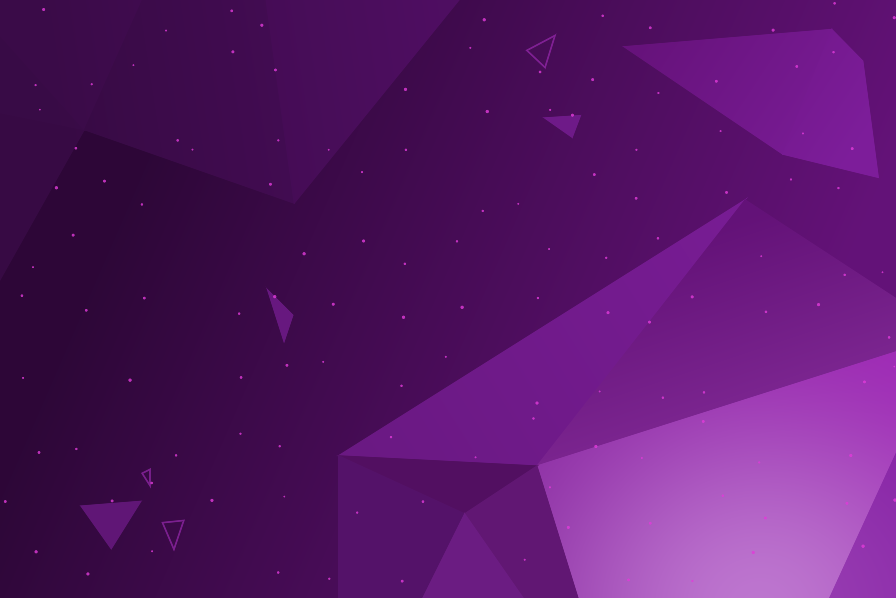
A WebGL 1 fragment shader for this background:

```glsl
precision highp float;
// Low-poly purple backdrop: a diagonal gradient under flat convex facets,
// a soft glow rising from the lower right, small loose triangles and
// hash-scattered sparks. Units: canvas height = 1, origin at lower left.
uniform vec2 u_resolution;

const vec3 NIGHT = vec3(0.175, 0.025, 0.215);
const vec3 PLUM = vec3(0.39, 0.07, 0.47);
const vec3 VIOLET = vec3(0.47, 0.11, 0.58);
const vec3 ORCHID = vec3(0.62, 0.17, 0.71);
const vec3 LILAC = vec3(0.74, 0.46, 0.81);
const vec3 SPARK = vec3(0.88, 0.23, 0.85);

float cross2(vec2 a, vec2 b) {
  return a.x * b.y - a.y * b.x;
}

// Signed distance to the line a-b, positive on its right
float edgeDist(vec2 p, vec2 a, vec2 b) {
  return -cross2(normalize(b - a), p - a);
}

// Convex shapes, negative inside for either winding
float triangle(vec2 p, vec2 a, vec2 b, vec2 c) {
  float s = sign(cross2(b - a, c - a));
  return max(max(s * edgeDist(p, a, b), s * edgeDist(p, b, c)), s * edgeDist(p, c, a));
}

float quad(vec2 p, vec2 a, vec2 b, vec2 c, vec2 d) {
  float s = sign(cross2(b - a, c - a));
  float ab = s * edgeDist(p, a, b), bc = s * edgeDist(p, b, c);
  float cd = s * edgeDist(p, c, d), da = s * edgeDist(p, d, a);
  return max(max(ab, bc), max(cd, da));
}

// Coverage reaches one pixel outward so neighbouring facets leave no seam
vec3 paint(vec3 base, vec3 tint, float dist, float px) {
  return mix(base, tint, 1.0 - smoothstep(0.0, px, dist));
}

vec3 outline(vec3 base, vec3 tint, float dist, float px) {
  float width = 0.0012;
  return mix(base, tint, 0.65 * (1.0 - smoothstep(0.0, px, abs(dist + width) - width * 0.5)));
}

// Position along the axis a-b, from 0 to 1
float ramp(vec2 p, vec2 a, vec2 b) {
  return clamp(dot(p - a, b - a) / dot(b - a, b - a), 0.0, 1.0);
}

vec3 hash3(vec2 cell) {
  vec3 q = fract(vec3(cell.xyx) * vec3(0.1031, 0.1030, 0.0973));
  q += dot(q, q.yxz + 33.33);
  return fract((q.xxy + q.yzz) * q.zyx);
}

// One jittered dot per grid cell, some cells left empty
float sparks(vec2 p, float cellSize, float px) {
  vec2 cell = floor(p / cellSize);
  vec3 h = hash3(cell + 17.0);
  vec2 center = (cell + 0.08 + 0.84 * h.xy) * cellSize;
  float radius = mix(0.0014, 0.0028, h.z);
  float dotMask = 1.0 - smoothstep(-0.5 * px, 0.5 * px, length(p - center) - radius);
  return dotMask * step(0.15, hash3(cell + 71.0).x);
}

void main() {
  float px = 1.0 / u_resolution.y;
  vec2 p = gl_FragCoord.xy * px;

  // Diagonal backdrop
  vec3 col = mix(NIGHT, PLUM, ramp(p, vec2(0.20, 0.65), vec2(1.258, 0.19)));

  // Faint upper-left facets
  vec2 notch = vec2(0.141, 0.783), tip = vec2(0.492, 0.660);
  vec2 roofA = vec2(0.247, 1.02), roofB = vec2(0.442, 1.02);
  vec2 sideA = vec2(-0.02, 0.963), sideB = vec2(-0.02, 0.815);
  vec3 dusk = mix(vec3(0.215, 0.04, 0.265), vec3(0.29, 0.05, 0.36), ramp(p, vec2(0.1, 0.8), vec2(0.75, 0.9)));
  col = paint(col, dusk, triangle(p, notch, sideB, vec2(-0.02, 0.496)), px);
  col = paint(col, dusk * 1.03, triangle(p, notch, sideA, sideB), px);
  col = paint(col, dusk * 1.06, quad(p, notch, sideA, vec2(-0.02, 1.02), roofA), px);
  col = paint(col, dusk, quad(p, notch, roofA, roofB, tip), px);
  col = paint(col, dusk * 1.06, triangle(p, roofB, vec2(0.784, 1.02), tip), px);

  // Floating upper-right crystal
  vec2 crest = vec2(1.391, 0.951), keel = vec2(1.309, 0.742);
  vec3 crystal = mix(PLUM, VIOLET, ramp(p, vec2(1.1, 0.95), vec2(1.42, 0.74)));
  col = paint(col, crystal * 1.03, triangle(p, vec2(1.043, 0.922), crest, keel), px);
  col = paint(col, crystal * 1.04, quad(p, crest, vec2(1.443, 0.898), vec2(1.469, 0.703), keel), px);

  // Large lower-right crystal
  vec2 apex = vec2(1.246, 0.666), west = vec2(0.566, 0.238), hub = vec2(0.898, 0.221);
  vec2 east = vec2(1.590, 0.441), knot = vec2(0.777, 0.141), foot = vec2(1.378, -0.02);
  vec2 floorA = vec2(0.697, -0.02), floorB = vec2(0.889, -0.02), floorC = vec2(0.973, -0.02);
  float rise = ramp(p, vec2(1.15, 0.60), vec2(1.25, 0.30));
  float glow = smoothstep(0.56, 0.0, length((p - vec2(1.27, -0.02)) * vec2(1.0, 1.1)));
  vec3 slope = mix(VIOLET * 0.88, VIOLET, ramp(p, west, apex));
  vec3 core = mix(vec3(0.55, 0.18, 0.64), ORCHID, ramp(p, hub, vec2(1.5, 0.35)));
  col = paint(col, slope, triangle(p, apex, west, hub), px);
  col = paint(col, mix(PLUM, vec3(0.49, 0.15, 0.57), rise), triangle(p, apex, east, hub), px);
  col = paint(col, mix(core, LILAC, glow), quad(p, hub, east, foot, floorC), px);
  col = paint(col, mix(VIOLET * 1.1, LILAC, glow * 0.35), triangle(p, east, foot, vec2(1.6, -0.02)), px);
  col = paint(col, vec3(0.32, 0.06, 0.38), triangle(p, west, hub, knot), px);
  col = paint(col, vec3(0.33, 0.07, 0.41), quad(p, west, knot, floorA, vec2(0.566, -0.02)), px);
  col = paint(col, vec3(0.38, 0.09, 0.45), quad(p, hub, floorC, floorB, knot), px);
  col = paint(col, vec3(0.42, 0.11, 0.51), triangle(p, knot, floorB, floorA), px);

  // Loose shards, filled then outlined
  col = paint(col, VIOLET * 0.92, triangle(p, vec2(0.910, 0.803), vec2(0.971, 0.807), vec2(0.957, 0.770)), px);
  col = paint(col, VIOLET * 0.86, triangle(p, vec2(0.447, 0.516), vec2(0.490, 0.473), vec2(0.475, 0.428)), px);
  col = paint(col, VIOLET * 0.80, triangle(p, vec2(0.135, 0.154), vec2(0.236, 0.162), vec2(0.186, 0.082)), px);
  col = outline(col, ORCHID, triangle(p, vec2(0.879, 0.916), vec2(0.930, 0.943), vec2(0.912, 0.885)), px);
  col = outline(col, ORCHID, triangle(p, vec2(0.236, 0.209), vec2(0.252, 0.217), vec2(0.252, 0.184)), px);
  col = outline(col, ORCHID, triangle(p, vec2(0.270, 0.127), vec2(0.309, 0.131), vec2(0.291, 0.078)), px);

  col = mix(col, SPARK, 0.8 * sparks(p, 0.104, px));
  gl_FragColor = vec4(col, 1.0);
}
```
